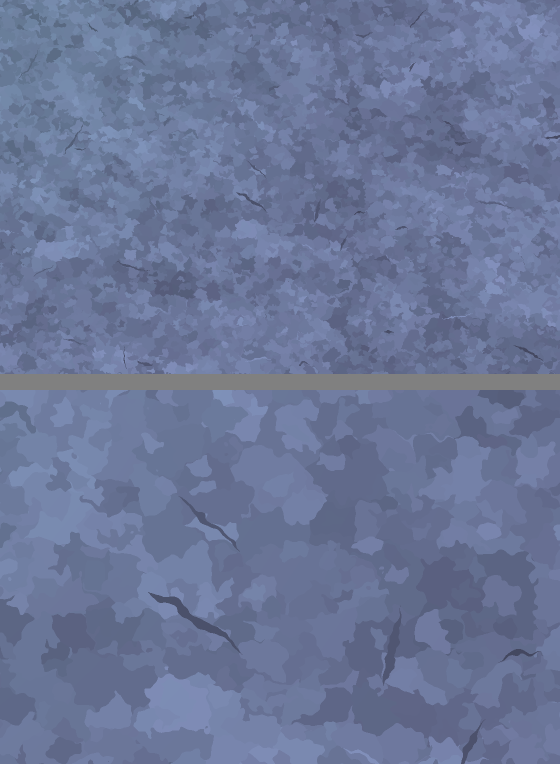
Top: the whole. Bottom: its middle third, enlarged.
Give the GLSL for this texture, as a WebGL 2 fragment shader.

```glsl
#version 300 es
precision highp float;
// Dusky blue ground of ragged, flat-toned patches with thin twigs.
// Three sizes of noise-warped Voronoi cells are stacked; each cell takes one
// tone from drifting gradient noise, then tapered curved strokes lie on top.

uniform vec2 u_resolution;
out vec4 fragColor;

// Colours
const vec3 SHADE = vec3(0.335, 0.362, 0.478);
const vec3 LIGHT = vec3(0.482, 0.535, 0.695);
const vec3 TEAL_TINT = vec3(-0.012, 0.022, -0.006);
const vec3 VIOLET_TINT = vec3(0.010, -0.006, 0.004);

// Tone, where 0 is SHADE and 1 is LIGHT
const float MEAN_TONE = 0.56;
const float BROAD_TONE = 0.50;
const float CLUMP_TONE = 0.55;
const float PATCH_TONE = 0.62;

// Sizes, in canvas heights
const float COARSE = 0.052;
const float MEDIUM = 0.031;
const float FINE = 0.016;
const float RAGGED = 0.011;
const float TWIG_SPACING = 0.125;
const float TWIG_WIDTH = 0.0042;

// Shares of cells that are filled
const float MEDIUM_SHARE = 0.55;
const float FINE_SHARE = 0.27;
const float TWIG_SHARE = 0.42;
const float PALE_TWIG_SHARE = 0.12;

const int SAMPLES = 2; // per axis, for smooth edges

vec3 hash3(vec2 p) {
  vec3 q = fract(p.xyx * vec3(0.1031, 0.1030, 0.0973));
  q += dot(q, q.yxz + 33.33);
  return fract((q.xxy + q.yzz) * q.zyx);
}

mat2 rotation(float a) {
  float c = cos(a), s = sin(a);
  return mat2(c, -s, s, c);
}

float cornerSlope(vec2 corner, vec2 offset) {
  float a = 6.2832 * hash3(corner + 71.0).x;
  return dot(vec2(cos(a), sin(a)), offset);
}

float gradientNoise(vec2 p) {
  vec2 i = floor(p), f = fract(p), e = vec2(0.0, 1.0);
  vec2 u = f * f * f * (f * (f * 6.0 - 15.0) + 10.0);
  float low = mix(cornerSlope(i, f), cornerSlope(i + e.yx, f - e.yx), u.x);
  float high = mix(cornerSlope(i + e, f - e), cornerSlope(i + 1.0, f - 1.0), u.x);
  return mix(low, high, u.y);
}

vec2 raggedOffset(vec2 p) {
  vec2 coarse = vec2(gradientNoise(p * 48.0), gradientNoise(p * 48.0 + 37.0));
  vec2 fine = vec2(gradientNoise(p * 125.0 + 11.0), gradientNoise(p * 125.0 + 83.0));
  return RAGGED * (coarse + 0.55 * fine);
}

// Slow light and dark drifts, stretched sideways and falling to the right
float driftTone(vec2 p) {
  vec2 q = vec2(p.x, p.y + 0.22 * p.x);
  return BROAD_TONE * gradientNoise(q * vec2(2.6, 5.0) + 3.0)
       + CLUMP_TONE * gradientNoise(q * vec2(8.0, 13.0) + 19.0);
}

// One layer of patches: x is tone, y is hue shift; unfilled cells keep "under"
vec2 patches(vec2 p, float size, float share, float lift, float seed, vec2 under) {
  vec2 g = p / size, home = floor(g), centre = g;
  vec3 pick = vec3(0.0);
  float nearest = 1e3;
  for (int j = -1; j <= 1; j++)
    for (int i = -1; i <= 1; i++) {
      vec2 cell = home + vec2(i, j);
      vec3 r = hash3(cell + seed);
      vec2 c = cell + 0.1 + 0.8 * r.xy;
      vec2 d = rotation(1.8 * (r.z - 0.6)) * (g - c) * vec2(0.8, 1.25);
      float dist = dot(d, d);
      if (dist < nearest) { nearest = dist; centre = c; pick = hash3(cell + seed + 7.7); }
    }
  if (pick.x > share || (share < 1.0 && nearest > 0.45)) return under;
  float tone = MEAN_TONE + lift + driftTone(centre * size) + PATCH_TONE * (pick.y - 0.5);
  return vec2(tone, pick.z - 0.5);
}

// Tapered, bent strokes scattered over a jittered grid
vec2 twigs(vec2 p, vec2 under) {
  vec2 g = p / TWIG_SPACING, home = floor(g), top = under;
  for (int j = -1; j <= 1; j++)
    for (int i = -1; i <= 1; i++) {
      vec2 cell = home + vec2(i, j);
      vec3 r = hash3(cell + 211.0), s = hash3(cell + 307.0), t = hash3(cell + 401.0);
      if (r.z > TWIG_SHARE) continue;
      float lean = 2.0 * s.x - 1.0;
      vec2 q = rotation(0.2 - 1.6 * lean * abs(lean)) * (g - cell - r.xy) * TWIG_SPACING;
      float along = q.x / mix(0.015, 0.055, s.y * s.y);
      float bend = 0.016 * (s.z - 0.5) * along * along;
      float width = TWIG_WIDTH * mix(0.35, 1.0, t.x) * (1.0 - along * along) * (1.0 - 0.4 * along);
      bool pale = t.z < PALE_TWIG_SHARE;
      if (abs(along) < 1.0 && abs(q.y - bend) < width * (pale ? 0.5 : 1.0))
        top = vec2(pale ? 1.15 : mix(-0.5, 0.2, t.y), 0.0);
    }
  return top;
}

vec3 ground(vec2 p) {
  vec2 w = p + raggedOffset(p);
  vec2 paint = patches(w, COARSE, 1.0, -0.03, 13.0, vec2(0.0));
  paint = patches(w, MEDIUM, MEDIUM_SHARE, 0.02, 101.0, paint);
  paint = patches(w, FINE, FINE_SHARE, 0.04, 173.0, paint);
  paint = twigs(mix(p, w, 0.5), paint);
  float corner = smoothstep(1.1, 0.0, length(p - vec2(0.0, 1.0)));
  vec3 colour = mix(SHADE, LIGHT, clamp(paint.x + 0.12 * corner, -0.6, 1.2));
  return colour + TEAL_TINT * corner + VIOLET_TINT * paint.y;
}

void main() {
  vec3 sum = vec3(0.0);
  for (int j = 0; j < SAMPLES; j++)
    for (int i = 0; i < SAMPLES; i++) {
      vec2 jitter = (vec2(i, j) + 0.5) / float(SAMPLES) - 0.5;
      sum += ground((gl_FragCoord.xy + jitter) / u_resolution.y);
    }
  fragColor = vec4(sum / float(SAMPLES * SAMPLES), 1.0);
}
```
